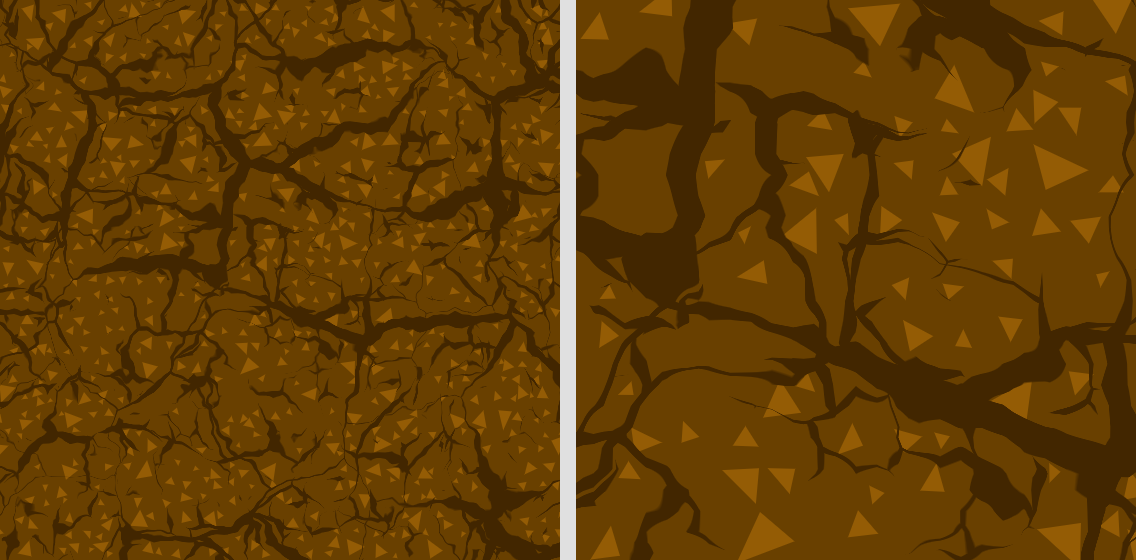
Left, the full canvas; right, a detail of the centre.
A Shadertoy shader for this texture:

```glsl
// Dry brown earth: dark jagged cracks over flat soil, strewn with ochre shards.
// Cracks are borders of warped Voronoi cells at three scales, with widths that
// swell and break off by noise; shards are random triangles seated between them.

#define SOIL_COLOR  vec3(0.41, 0.25, 0.00)
#define CRACK_COLOR vec3(0.26, 0.15, 0.00)
#define SHARD_COLOR vec3(0.58, 0.36, 0.02)
#define MAIN_CELLS 4.6
#define BRANCH_CELLS 10.0
#define SLIVER_CELLS 20.0
#define JAGGEDNESS 1.0
#define GAP_DEPTH 4.0
#define BIG_SHARDS 22.0
#define SMALL_SHARDS 33.0
#define BIG_RADIUS vec2(0.010, 0.020)
#define SMALL_RADIUS vec2(0.0055, 0.0105)

vec2 hash2(vec2 p) {
    vec3 q = fract(p.xyx * vec3(0.1031, 0.1030, 0.0973));
    q += dot(q, q.yzx + 33.33);
    return fract((q.xx + q.yz) * q.zy);
}

// Linear interpolation keeps the kinks that make crack outlines angular
vec2 angularNoise(vec2 p) {
    vec2 i = floor(p), f = p - i;
    vec2 low = mix(hash2(i), hash2(i + vec2(1, 0)), f.x);
    vec2 high = mix(hash2(i + vec2(0, 1)), hash2(i + vec2(1, 1)), f.x);
    return mix(low, high, f.y);
}

vec2 jag(vec2 p) {
    vec2 offset = 0.080 * (angularNoise(p * 5.0 + 3.0) - 0.5);
    offset += 0.042 * (angularNoise(p * 13.0 + 29.0) - 0.5);
    offset += 0.021 * (angularNoise(p * 32.0 + 17.0) - 0.5);
    offset += 0.010 * (angularNoise(p * 80.0 + 41.0) - 0.5);
    return p + JAGGEDNESS * offset;
}

// Distance to the nearest Voronoi border, in cell units
float cellBorder(vec2 p) {
    vec2 base = floor(p), f = p - base, nearest = vec2(0), home = vec2(0);
    float best = 8.0;
    for (int y = -1; y <= 1; y++)
    for (int x = -1; x <= 1; x++) {
        vec2 cell = vec2(x, y);
        vec2 toSite = cell + hash2(base + cell) - f;
        float d = dot(toSite, toSite);
        if (d < best) { best = d; nearest = toSite; home = cell; }
    }
    float border = 8.0;
    for (int y = -2; y <= 2; y++)
    for (int x = -2; x <= 2; x++) {
        vec2 cell = home + vec2(x, y);
        vec2 toSite = cell + hash2(base + cell) - f;
        vec2 between = toSite - nearest;
        if (dot(between, between) > 1e-5)
            border = min(border, dot(0.5 * (nearest + toSite), normalize(between)));
    }
    return border;
}

// One crack network; deep negative widths leave clear gaps in it
float crackLayer(vec2 p, float cells, float thin, float thick, float seed) {
    float swell = angularNoise(p * cells * 1.7 + seed).x;
    float halfWidth = mix(thin, thick, swell * swell);
    if (halfWidth < 0.0) halfWidth *= GAP_DEPTH;
    return cellBorder(p * cells + seed) / cells - halfWidth;
}

float cracks(vec2 p) {
    vec2 q = jag(p);
    float d = crackLayer(q, MAIN_CELLS, 0.0005, 0.0185, 7.0);
    d = min(d, crackLayer(q, BRANCH_CELLS, -0.0020, 0.0100, 53.0));
    return min(d, crackLayer(q, SLIVER_CELLS, -0.0045, 0.0085, 91.0));
}

// Distance to the triangle of this grid cell; rows slide to hide the grid
float shard(vec2 p, float cells, vec2 radii, out vec2 centre, out float radius) {
    float slide = hash2(vec2(floor(p.y * cells), cells)).x;
    vec2 cell = floor(p * cells + vec2(slide, 0));
    vec2 shape = hash2(cell + cells * 3.0);
    vec2 turn = hash2(cell + cells * 7.0);
    radius = mix(radii.x, radii.y, shape.x);
    vec2 jitter = (hash2(cell + cells * 11.0) - 0.5) * (1.0 - 2.0 * radius * cells);
    centre = (cell + 0.5 + jitter - vec2(slide, 0)) / cells;
    if (shape.y > 0.92 || cracks(centre) < radius * 0.55) return 1.0;

    vec3 angles = turn.x * 6.2832 + vec3(0.0, 1.5 + 1.1 * turn.y, 3.8 + 0.9 * shape.y);
    float d = -1.0;
    for (int i = 0; i < 3; i++) {
        float a = angles[i], b = angles[(i + 1) % 3];
        vec2 corner = radius * vec2(cos(a), sin(a));
        vec2 side = radius * vec2(cos(b), sin(b)) - corner;
        d = max(d, dot(p - centre - corner, normalize(vec2(side.y, -side.x))));
    }
    return d;
}

float fill(float d) {
    return clamp(0.5 - d * iResolution.y, 0.0, 1.0);
}

void mainImage(out vec4 fragColor, in vec2 fragCoord) {
    vec2 p = fragCoord / iResolution.y;
    vec2 centre, otherCentre;
    float radius, otherRadius;

    // Small shards give way to big ones
    float big = shard(p, BIG_SHARDS, BIG_RADIUS, centre, radius);
    float small = shard(p, SMALL_SHARDS, SMALL_RADIUS, centre, radius);
    if (shard(centre, BIG_SHARDS, BIG_RADIUS, otherCentre, otherRadius) < radius * 0.8) small = 1.0;

    vec3 color = mix(SOIL_COLOR, SHARD_COLOR, fill(min(big, small)));
    color = mix(color, CRACK_COLOR, fill(cracks(p)));
    fragColor = vec4(color, 1.0);
}
```
